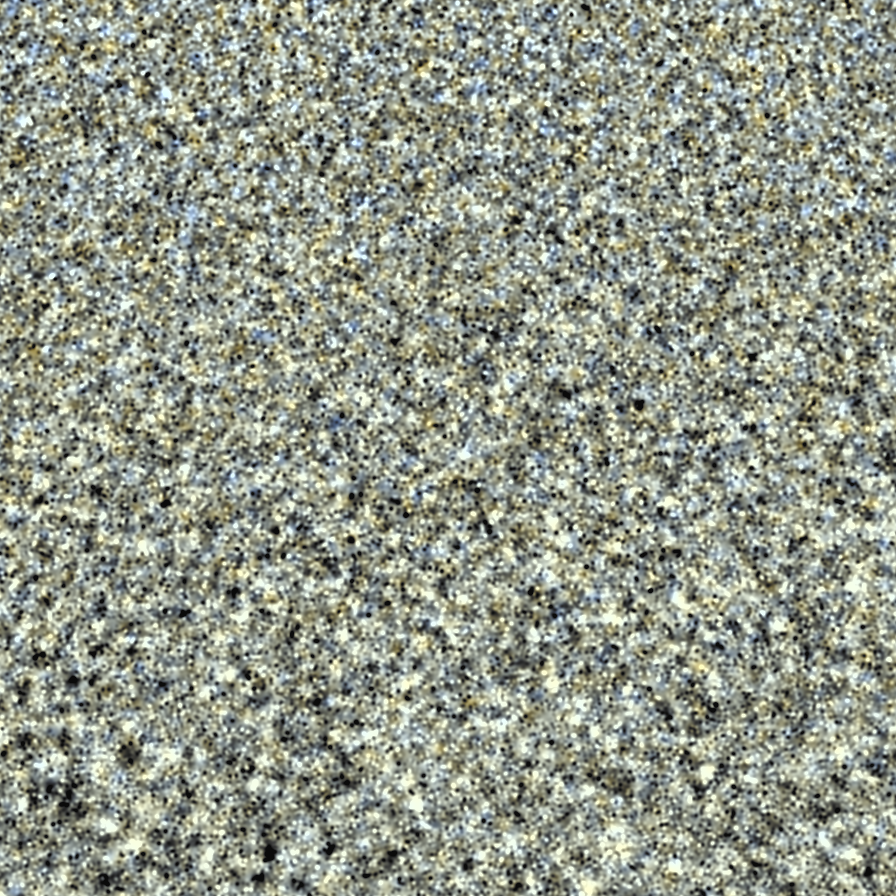
Write a Shadertoy shader that draws this texture.

```glsl
// Draws fine gravel seen at a slant: dark gaps and pale squiggly grains, coarser toward the bottom.

const int   SPOTS_PER_CELL = 3;
const float PI          = 3.14159;
const float FINE_CELLS  = 135.0;  // cells across the canvas
const float NEAR_CELLS  = 54.0;
const float FAR_CELLS   = 90.0;
const float TINT_CELLS  = 62.0;
const float MEAN_TONE   = 0.595;

const vec3 STONE_HUE  = vec3(0.96, 1.00, 0.92);
const vec3 SHADOW_HUE = vec3(0.98, 1.00, 1.00);
const vec3 OCHRE_AXIS = vec3(0.020, 0.002, -0.042);
const vec3 SKY_TINT   = vec3(-0.01, 0.01, 0.05);

vec3 hash3(vec2 cell, float seed) {
    vec3 p = fract(vec3(cell, seed) * vec3(0.1031, 0.1030, 0.0973));
    p += dot(p, p.yxz + 33.33);
    return fract((p.xxy + p.yxx) * p.zyx);
}

vec2 rotate(vec2 p, float angle) {
    float c = cos(angle), s = sin(angle);
    return vec2(c * p.x - s * p.y, s * p.x + c * p.y);
}

// Dense cellular noise of unit deviation, summed from spots of random strength.
// A ring of 0 gives plain soft spots; 1 gives spots with a balancing halo.
float spots(vec2 p, float seed, float tightness, float ring) {
    vec2 cell = floor(p);
    float sum = 0.0;
    for (int y = -1; y <= 1; y++) {
        for (int x = -1; x <= 1; x++) {
            vec2 neighbor = cell + vec2(x, y);
            for (int i = 0; i < SPOTS_PER_CELL; i++) {
                vec3 rnd = hash3(neighbor, seed + float(i));
                vec2 offset = p - neighbor - rnd.xy;
                float falloff = tightness * dot(offset, offset);
                sum += (2.0 * rnd.z - 1.0) * (1.0 - ring * falloff) * exp(-falloff);
            }
        }
    }
    float spotPower = PI / tightness * (0.5 - 0.5 * ring + 0.25 * ring * ring);
    return sum * inversesqrt(float(SPOTS_PER_CELL) / 3.0 * spotPower);
}

// Cell density rises linearly with height, keeping the cells about square
vec2 slantedGround(vec2 uv, float nearCells, float farCells) {
    float growth = farCells - nearCells;
    float density = nearCells + growth * uv.y;
    return vec2((uv.x - 0.5) * density, (nearCells + 0.5 * growth * uv.y) * uv.y);
}

vec3 stoneColor(float tone, float ochre, float height) {
    vec3 hue = mix(SHADOW_HUE, STONE_HUE, smoothstep(0.15, 0.45, tone));
    float tintStrength = mix(0.65, 1.2, height) * smoothstep(0.05, 0.45, tone);
    vec3 color = tone * hue + ochre * tintStrength * OCHRE_AXIS;
    return color + SKY_TINT * smoothstep(0.5, 1.0, height) * smoothstep(0.5, 0.9, tone);
}

void mainImage(out vec4 fragColor, in vec2 fragCoord) {
    vec2 uv = fragCoord / iResolution.y;
    vec2 ground = slantedGround(uv, NEAR_CELLS, FAR_CELLS);

    // Grain brightness: broad grains and gaps plus thin squiggles
    float grains = spots(ground + 200.0, 3.0, 4.0, 0.45);
    float squiggles = spots(rotate(uv, 0.65) * FINE_CELLS + 300.0, 17.0, 5.0, 0.9);
    float tone = MEAN_TONE + mix(0.165, 0.14, uv.y) * grains + 0.15 * squiggles;
    tone = clamp(tone, 0.04, 1.0);

    // Ochre and bluish flecks, leaning to ochre
    float ochre = 0.2 + spots(rotate(uv, -0.4) * TINT_CELLS + 150.0, 41.0, 4.0, 0.4);

    fragColor = vec4(clamp(stoneColor(tone, ochre, uv.y), 0.0, 1.0), 1.0);
}
```
